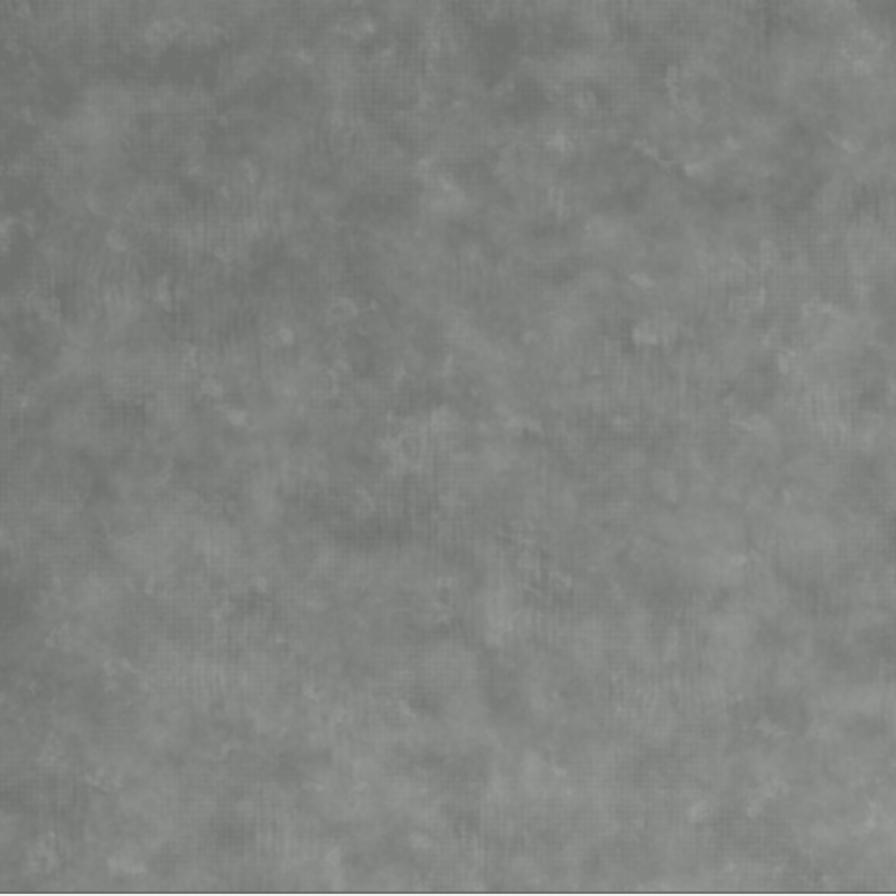
This texture is drawn by a Shadertoy shader. Its source:

```glsl
const vec3 SHADE = vec3(0.447, 0.457, 0.447);
const vec3 LIGHT = vec3(0.563, 0.573, 0.559);
const vec3 RIM_LIGHT = vec3(0.94, 0.95, 0.94);
const vec3 RIM_DARK = vec3(0.38, 0.39, 0.38);
const float TAU = 6.2831853;

float hash(vec2 p) {
    return fract(sin(dot(p, vec2(127.1, 311.7))) * 43758.5453);
}

float valueNoise(vec2 p) {
    vec2 cell = floor(p);
    vec2 f = fract(p);
    vec2 u = f * f * (3.0 - 2.0 * f);
    float low = mix(hash(cell), hash(cell + vec2(1.0, 0.0)), u.x);
    float high = mix(hash(cell + vec2(0.0, 1.0)), hash(cell + vec2(1.0, 1.0)), u.x);
    return mix(low, high, u.y);
}

// Rotated octaves, centred on zero
float mottle(vec2 p, int octaves, float gain) {
    mat2 turn = mat2(0.8, 0.6, -0.6, 0.8);
    float sum = 0.0;
    float weight = 1.0;
    float total = 0.0;
    for (int i = 0; i < octaves; i++) {
        sum += weight * (valueNoise(p) - 0.5);
        total += weight;
        weight *= gain;
        p = turn * p * 1.95 + vec2(17.3, 9.1);
    }
    return sum / total;
}

// Short broken upright threads that show only in patches
float threads(vec2 uv, float count) {
    float strand = valueNoise(uv * vec2(count * 1.7, 42.0) + 5.0) - 0.5;
    float wave = 0.22 * sin(TAU * (uv.x * count + 1.5 * mottle(uv * 25.0, 2, 0.5)));
    float patches = smoothstep(0.45, 0.85, valueNoise(uv * 13.0 + 57.0));
    return (strand + wave) * patches;
}

// Very fine diagonal weave of uneven strength
float weave(vec2 uv, float count) {
    vec2 diagonal = vec2(uv.x + uv.y, uv.x - uv.y) * count;
    float strength = smoothstep(0.2, 0.8, valueNoise(uv * 16.0 + 29.0));
    return sin(TAU * diagonal.x) * sin(TAU * diagonal.y) * strength;
}

// Sparse pale wisps
float wisps(vec2 uv) {
    float cloud = mottle(uv * 32.0 + 83.0, 4, 0.6);
    return smoothstep(0.10, 0.34, cloud);
}

// Broad light, rising toward the lower right
float broadLight(vec2 uv) {
    float slope = 0.34 * (uv.x - 0.5) - 0.44 * (uv.y - 0.5);
    float leftFalloff = 0.12 * (1.0 - smoothstep(0.0, 0.12, uv.x));
    return 0.46 + slope - leftFalloff;
}

void mainImage(out vec4 fragColor, in vec2 fragCoord) {
    vec2 uv = fragCoord / iResolution.xy;
    float pixel = 1.0 / iResolution.y;

    // Cloudy cloth tone
    vec2 warp = vec2(mottle(uv * 24.0 + 3.0, 2, 0.5), mottle(uv * 24.0 + 41.0, 2, 0.5));
    vec2 soft = uv + 0.012 * warp;
    float tone = broadLight(uv);
    tone += 0.42 * mottle(soft * 10.0, 2, 0.7);
    tone += 1.10 * mottle(soft * 27.0 + 11.0, 4, 0.72);
    tone += 0.42 * wisps(soft);

    // Fine fabric structure
    tone += 0.24 * threads(uv, 92.0);
    tone += 0.06 * weave(uv, 72.0);
    tone += 0.10 * mottle(uv * 190.0, 1, 0.5);

    vec3 color = mix(SHADE, LIGHT, clamp(tone, -0.1, 1.4));

    // Thin dark and pale rim along the bottom
    float darkRim = 1.0 - smoothstep(0.0045, 0.0045 + pixel, uv.y);
    float paleRim = 1.0 - smoothstep(0.002, 0.002 + pixel, uv.y);
    color = mix(color, RIM_DARK, 0.8 * darkRim);
    color = mix(color, RIM_LIGHT, paleRim);

    fragColor = vec4(color, 1.0);
}
```
